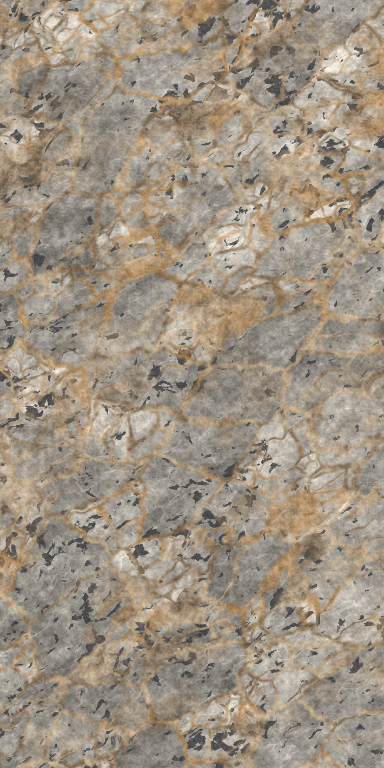
This texture is drawn by a Shadertoy shader. Its source:

```glsl
// Brecciated grey marble: angular fragments, slanted ochre veins and dark mineral flecks.

float hash(vec2 p) {
    return fract(sin(dot(p, vec2(127.1, 311.7))) * 43758.5453);
}

vec2 hash2(vec2 p) {
    return vec2(hash(p), hash(p + 47.3));
}

float noise(vec2 p) {
    vec2 i = floor(p), f = fract(p);
    f = f * f * (3.0 - 2.0 * f);
    return mix(mix(hash(i), hash(i + vec2(1, 0)), f.x),
               mix(hash(i + vec2(0, 1)), hash(i + vec2(1, 1)), f.x), f.y);
}

float fbm(vec2 p) {
    float sum = 0.0, amp = 0.533;
    for (int i = 0; i < 4; i++) {
        sum += amp * noise(p);
        p = mat2(1.6, 1.2, -1.2, 1.6) * p + 5.7;
        amp *= 0.5;
    }
    return sum;
}

// Cracked cells: x = distance to the nearest crack, y = random value of the fragment
vec2 fragments(vec2 p, vec2 scale) {
    p *= scale;
    vec2 cell = floor(p), f = fract(p), nearest = vec2(0), id = vec2(0);
    float best = 9.0, edge = 9.0;
    for (int y = -1; y <= 1; y++)
    for (int x = -1; x <= 1; x++) {
        vec2 g = vec2(x, y);
        vec2 r = g + 0.08 + 0.84 * hash2(cell + g) - f;
        if (dot(r, r) < best) { best = dot(r, r); nearest = r; id = g; }
    }
    for (int y = -2; y <= 2; y++)
    for (int x = -2; x <= 2; x++) {
        vec2 g = id + vec2(x, y);
        vec2 r = g + 0.08 + 0.84 * hash2(cell + g) - f;
        vec2 d = r - nearest;
        if (dot(d, d) > 0.0001) edge = min(edge, dot(0.5 * (r + nearest), normalize(d)));
    }
    return vec2(edge * 2.0 / (scale.x + scale.y), hash(cell + id + 9.1));
}

float vein(float d, float width) {
    float soft = 0.6 / iResolution.x;
    return 1.0 - smoothstep(0.25 * width - soft, width + soft, d);
}

void mainImage(out vec4 fragColor, in vec2 fragCoord) {
    vec2 uv = fragCoord / iResolution.x;

    // Slanted bedding direction, bent by coarse and fine warps
    vec2 q = mat2(0.82, -0.57, 0.57, 0.82) * uv + 3.0;
    q += 0.07 * (vec2(fbm(q * 4.0), fbm(q * 4.0 + 31.0)) - 0.5);
    q += 0.018 * (vec2(noise(q * 38.0), noise(q * 38.0 + 17.0)) - 0.5);

    // Three generations of breakage, each inside the one before
    float crush = fbm(q * vec2(2.2, 5.0) + 12.0);
    vec2 big = fragments(q, vec2(4.6, 7.0));
    vec2 mid = fragments(q + floor(big.y * 50.0), vec2(10.0, 14.0));
    vec2 small = fragments(q + floor(mid.y * 50.0), vec2(23.0, 31.0));
    float broken = smoothstep(0.46, 0.54, 0.5 * big.y + 0.6 * crush);
    float shattered = broken * smoothstep(0.52, 0.6, 0.4 * mid.y + 0.65 * crush);

    // Grey stone with tone per fragment, clouding and grain
    float cloud = fbm(q * vec2(13.0, 19.0));
    float grain = fbm(uv * 75.0);
    float tone = 0.635 + 0.17 * (big.y - 0.5) + 0.14 * broken * (mid.y - 0.5)
               + 0.16 * shattered * (small.y - 0.4)
               + 0.32 * (cloud - 0.5) + 0.26 * (grain - 0.5)
               + 0.22 * (fbm(q * vec2(1.8, 3.5) + 40.0) - 0.5);
    vec3 color = tone * vec3(1.015, 0.985, 0.93);

    // Pale hairlines inside the fragments
    float hair = abs(fbm(q * vec2(8.0, 22.0) + 70.0) - 0.5);
    color += 0.09 * (1.0 - smoothstep(0.0, 0.025, hair));

    // Dark flecks gathered in clusters
    float cluster = smoothstep(0.45, 0.68, fbm(q * vec2(5.0, 7.0) + 90.0));
    float fleck = fbm(q * vec2(42.0, 60.0) + 23.0) + 0.14 * cluster;
    color = mix(color, vec3(0.25, 0.25, 0.26), 0.85 * smoothstep(0.68, 0.76, fleck));

    // Ochre veins, swelling and thinning, with stained stone around them
    float swell = 0.35 + 1.4 * fbm(q * 11.0 + 55.0);
    float veins = vein(big.x, 0.0095 * swell);
    veins = max(veins, broken * vein(mid.x, 0.0075 * swell));
    veins = max(veins, 0.8 * shattered * vein(small.x, 0.0048 * swell));
    float fault = abs(fbm(q * vec2(1.6, 6.0) + 8.0) - 0.5);
    veins = max(veins, 0.85 * (1.0 - smoothstep(0.004, 0.018, fault)));
    float stain = smoothstep(0.5, 0.72, fbm(q * vec2(8.0, 15.0) + 63.0));
    stain *= 0.35 + 0.4 * broken;

    float rust = fbm(q * 24.0 + 80.0);
    vec3 ochre = mix(vec3(0.50, 0.41, 0.31), vec3(0.78, 0.68, 0.55), smoothstep(0.28, 0.68, rust));
    float gold = smoothstep(0.52, 0.68, fbm(q * vec2(9.0, 16.0) + 28.0));
    ochre = mix(ochre, vec3(0.75, 0.55, 0.32), 0.65 * gold);
    ochre += 0.22 * (grain - 0.5);
    color = mix(color, ochre, clamp(max(0.88 * veins, stain), 0.0, 1.0));

    // Fine crystalline sparkle
    color += 0.10 * (noise(uv * 230.0) - 0.5);
    fragColor = vec4(clamp(color, 0.0, 1.0), 1.0);
}
```
